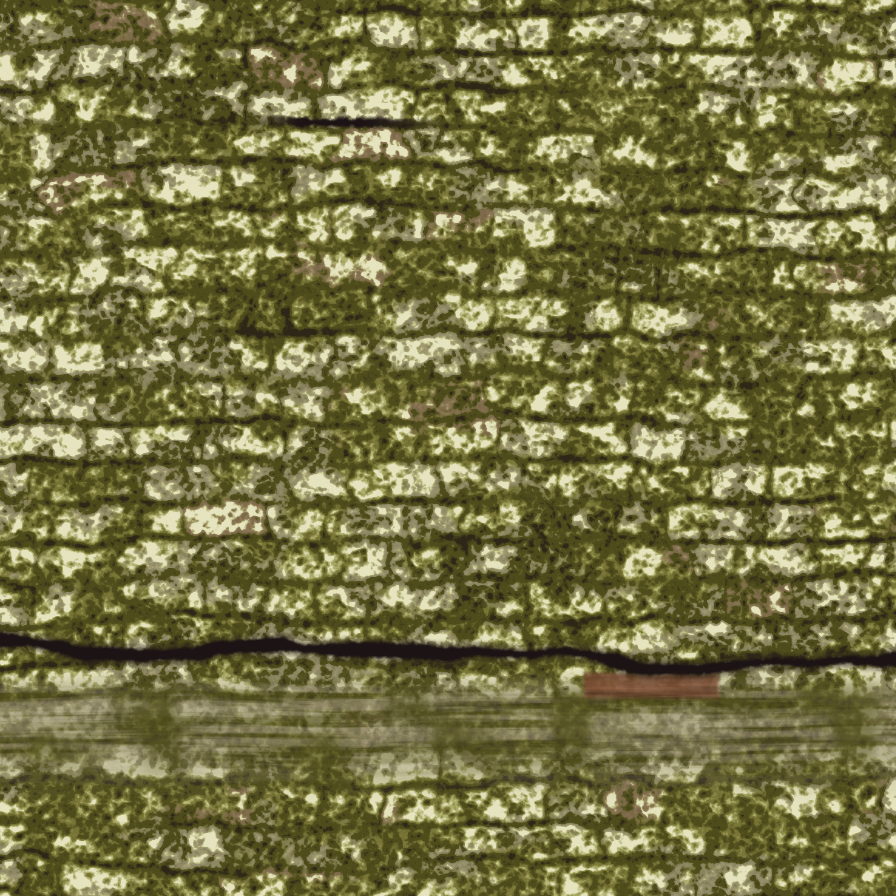
Give the GLSL for this texture, as a Shadertoy shader.

```glsl
#define ROWS 22.0
#define COLUMNS 13.0
#define GRAIN_SCALE vec2(92.0, 96.0)
#define WALL_SOFTNESS 0.24
#define CRACK_HEIGHT 0.270
#define CRACK_WIDTH 0.0070

const vec3 BARK = vec3(0.18, 0.15, 0.09);
const vec3 MOSS = vec3(0.31, 0.30, 0.11);
const vec3 LEAF = vec3(0.47, 0.46, 0.21);
const vec3 LIME = vec3(0.68, 0.68, 0.42);
const vec3 CREAM = vec3(0.90, 0.89, 0.75);
const vec3 TAN = vec3(0.58, 0.55, 0.43);
const vec3 RUST = vec3(0.42, 0.26, 0.18);
const vec3 CRACK = vec3(0.11, 0.08, 0.08);

float hash(vec2 p) {
    vec3 q = fract(p.xyx * 0.1031);
    q += dot(q, q.yzx + 33.33);
    return fract((q.x + q.y) * q.z);
}

float noise(vec2 p) {
    vec2 i = floor(p), f = fract(p);
    f = f * f * (3.0 - 2.0 * f);
    return mix(mix(hash(i), hash(i + vec2(1, 0)), f.x),
               mix(hash(i + vec2(0, 1)), hash(i + vec2(1, 1)), f.x), f.y);
}

float fbm(vec2 p) {
    return 0.55 * noise(p) + 0.29 * noise(p * 2.1 + 17.3) + 0.16 * noise(p * 4.3 + 41.7);
}

// Distance to the nearest scattered granule centre
float granules(vec2 p) {
    vec2 i = floor(p);
    float nearest = 2.0;
    for (int y = -1; y <= 1; y++)
        for (int x = -1; x <= 1; x++) {
            vec2 c = i + vec2(x, y);
            vec2 centre = c + vec2(hash(c), hash(c + 71.0));
            nearest = min(nearest, length(p - centre));
        }
    return nearest;
}

// Side wall position of a cell, shifted at random
float wallShift(vec2 cell) {
    return 0.6 * hash(cell + 9.0);
}

// Dark to light tissue colours
vec3 tissue(float t) {
    vec3 c = mix(BARK, MOSS, smoothstep(-0.12, 0.14, t));
    c = mix(c, LEAF, smoothstep(0.22, 0.44, t));
    c = mix(c, LIME, smoothstep(0.46, 0.66, t));
    return mix(c, CREAM, smoothstep(0.64, 0.84, t));
}

float softBox(vec2 p, vec2 halfSize, float edge) {
    vec2 d = abs(p) - halfSize;
    return 1.0 - smoothstep(-edge, edge, max(d.x, d.y));
}

void mainImage(out vec4 fragColor, in vec2 fragCoord) {
    vec2 uv = fragCoord / iResolution.xy;

    // Wavy rows of cells with uneven widths
    float wave = 0.5 * (noise(uv * vec2(5.0, 4.0)) - 0.5) + 0.3 * (noise(uv * vec2(30.0, 22.0)) - 0.5);
    float rowY = uv.y * ROWS + 0.15 + wave;
    float row = floor(rowY), fy = rowY - row;
    float x = uv.x * COLUMNS + 7.0 * hash(vec2(row, 3.0)) + 0.3 * (noise(uv * 46.0) - 0.5);
    vec2 cell = vec2(floor(x), row);
    if (x - cell.x < wallShift(cell)) cell.x -= 1.0;
    float left = x - cell.x - wallShift(cell);
    float right = cell.x + 1.0 + wallShift(cell + vec2(1, 0)) - x;
    float dx = min(left, right) * ROWS / COLUMNS;
    float dy = min(fy, 1.0 - fy);
    float body = smoothstep(0.0, WALL_SOFTNESS, dy) * smoothstep(-0.06, WALL_SOFTNESS, dx);
    float tint = hash(cell + 23.0);

    // Pale interiors, green granules and fine speckle
    float cloud = fbm(uv * vec2(40.0, 50.0) + 5.0);
    float light = body * smoothstep(0.38, 0.68, cloud + 0.26 * (tint - 0.5));
    float grain = granules(uv * GRAIN_SCALE + 2.0 * cloud);
    float speckle = fbm(uv * 135.0 + 31.0);
    float tone = 0.23 + 0.08 * body + 0.50 * light;
    tone += 0.60 * (grain - 0.45) * (0.4 + 0.6 * body) + 0.75 * (speckle - 0.5);

    // Thin dark walls of varying strength
    float rowWall = (1.0 - smoothstep(0.02, 0.13, dy)) * smoothstep(0.2, 0.9, noise(uv * vec2(9.0, ROWS) + 3.0));
    float sideWall = (1.0 - smoothstep(0.01, 0.10, dx)) * hash(cell + 51.0);
    tone -= 0.22 * rowWall + 0.10 * sideWall;

    // Shaded areas and one deep blot
    tone -= 0.13 * smoothstep(0.62, 0.95, noise(uv * vec2(8.0, 10.0) + 12.0));
    vec2 blot = (uv - vec2(0.305, 0.645)) / vec2(0.050, 0.028);
    tone -= 0.32 * exp(-dot(blot, blot)) * (0.5 + cloud);
    vec3 col = tissue(tone);

    // Tan film in ragged patches, rusty in a few cells
    float film = smoothstep(0.46, 0.62, fbm(uv * vec2(17.0, 26.0) + 61.0) + 0.16 * (tint - 0.5));
    float stain = film * smoothstep(0.26, 0.42, tone) * (1.0 - smoothstep(0.60, 0.74, tone));
    vec3 stainColor = mix(TAN, RUST, 0.45 * step(0.88, hash(cell + 87.0)));
    col = mix(col, stainColor * (0.78 + 0.45 * tone), 0.85 * stain);

    // Fibrous band below the long crack
    float band = smoothstep(0.10, 0.18, uv.y) * (1.0 - smoothstep(0.215, 0.255, uv.y));
    float drift = uv.y + 0.012 * noise(uv * vec2(5.0, 3.0));
    float fibre = fbm(vec2(uv.x * 7.0, drift * 150.0));
    float smudge = smoothstep(0.45, 0.8, noise(uv * vec2(22.0, 13.0) + 8.0));
    vec3 fibreColor = mix(MOSS, TAN, smoothstep(0.2, 0.65, fibre)) * (0.8 + 0.4 * speckle);
    fibreColor = mix(fibreColor, MOSS, 0.75 * smudge);
    col = mix(col, fibreColor, 0.75 * band);

    // Single rusty cell
    float rust = softBox(uv - vec2(0.727, 0.235), vec2(0.075, 0.014), 0.004);
    col = mix(col, RUST * (0.7 + 0.7 * fibre), 0.85 * rust);

    // Long crack with a ragged stain, and a short one above
    float bend = 0.026 * (noise(vec2(uv.x * 8.0, 6.0)) - 0.5) + 0.010 * (noise(vec2(uv.x * 32.0, 2.0)) - 0.5);
    float d = abs(uv.y - CRACK_HEIGHT + 0.012 * uv.x - bend) + 0.004 * (speckle - 0.5);
    float width = CRACK_WIDTH * (0.65 + 0.7 * noise(vec2(uv.x * 26.0, 1.0)));
    col = mix(col, BARK, 0.5 * (1.0 - smoothstep(width, width + 0.009, d)));
    col = mix(col, CRACK, 1.0 - smoothstep(width - 0.003, width + 0.002, d));
    float span = smoothstep(0.27, 0.34, uv.x) * (1.0 - smoothstep(0.40, 0.52, uv.x));
    float shortD = abs(uv.y - 0.859 - 0.4 * bend) + 0.006 * (speckle - 0.5);
    col = mix(col, CRACK, span * (1.0 - smoothstep(0.002, 0.008, shortD)));

    fragColor = vec4(clamp(col, 0.0, 1.0), 1.0);
}
```
